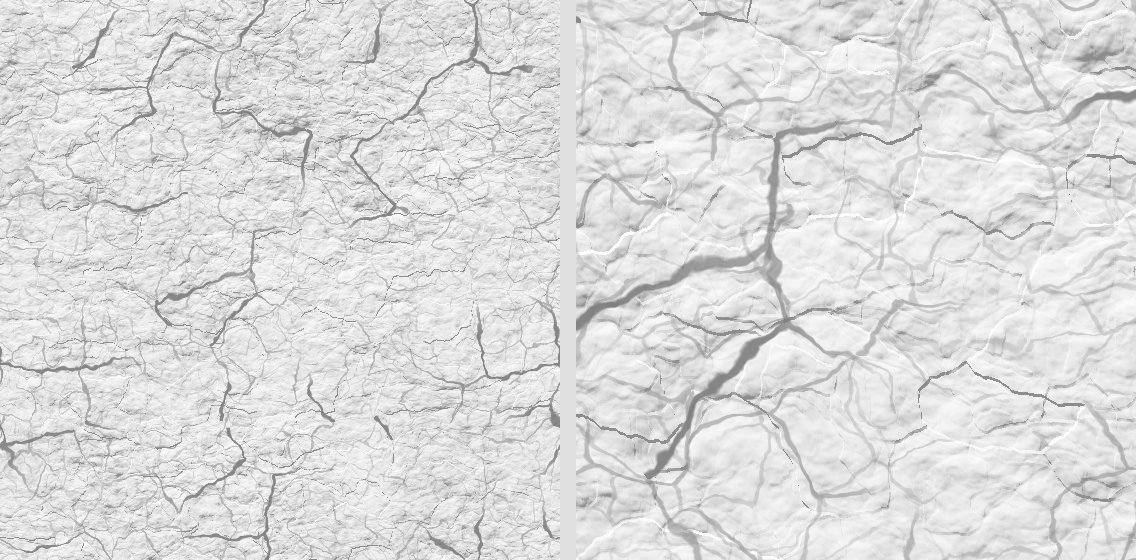
Left: the whole. Right: its middle third, enlarged.
Reproduce this texture map procedurally as a three.js fragment shader.

```glsl
// Dry, cracked pale clay: layers of ragged cellular flakes form a height field
// that is lit from above, then broken Voronoi borders at three scales cut it
// with cracks. Every lattice wraps, so the surface tiles.
varying vec2 vUv;

float hash(vec2 cell, vec2 count, float seed) {
  vec2 wrapped = floor(mod(cell + 0.5, count));
  return fract(sin(dot(wrapped, vec2(12.99, 78.23)) + seed * 3.7 + count.x) * 43758.55);
}

vec2 cellPoint(vec2 cell, vec2 count) {
  return 0.1 + 0.8 * vec2(hash(cell, count, 1.0), hash(cell, count, 2.0));
}

float noise(vec2 uv, vec2 count, float seed) {
  vec2 p = uv * count, c = floor(p), f = p - c;
  f = f * f * (3.0 - 2.0 * f);
  float low = mix(hash(c, count, seed), hash(c + vec2(1.0, 0.0), count, seed), f.x);
  float high = mix(hash(c + vec2(0.0, 1.0), count, seed), hash(c + 1.0, count, seed), f.x);
  return mix(low, high, f.y);
}

float fbm(vec2 uv, vec2 count, float seed) {
  float sum = 0.0, amplitude = 0.5;
  for (int i = 0; i < 4; i++) {
    sum += amplitude * noise(uv, count, seed);
    count *= 2.0;
    amplitude *= 0.5;
  }
  return sum;
}

// Wandering at a broad scale plus fine jags
vec2 ragged(vec2 uv) {
  vec2 wander = vec2(fbm(uv, vec2(9.0), 3.0), fbm(uv, vec2(9.0), 4.0)) - 0.47;
  vec2 jag = vec2(fbm(uv, vec2(54.0), 11.0), fbm(uv, vec2(54.0), 12.0)) - 0.47;
  return uv + 0.07 * wander + 0.014 * jag;
}

// Domed flakes, each lying at its own level
float flakes(vec2 uv, vec2 count) {
  vec2 p = uv * count, base = floor(p);
  float best = 8.0, level = 0.0;
  for (int j = -1; j <= 1; j++) {
    for (int i = -1; i <= 1; i++) {
      vec2 cell = base + vec2(float(i), float(j));
      vec2 to = cell + cellPoint(cell, count) - p;
      float d = dot(to, to);
      if (d < best) {
        best = d;
        level = hash(cell, count, 5.0);
      }
    }
  }
  return 0.38 * level - 0.75 * best;
}

float height(vec2 uv) {
  vec2 p = ragged(uv), count = vec2(13.0, 19.0);
  float h = 0.05 * fbm(uv, vec2(36.0, 48.0), 6.0);
  for (int i = 0; i < 4; i++) {
    h += flakes(p, count) / count.y;
    count *= 2.0;
  }
  return h;
}

// Distance to the nearest cell border, and a random value for that border
vec2 border(vec2 uv, vec2 count) {
  vec2 p = uv * count, base = floor(p), nearCell = base, nearest = vec2(0.0);
  float best = 8.0;
  for (int j = -1; j <= 1; j++) {
    for (int i = -1; i <= 1; i++) {
      vec2 cell = base + vec2(float(i), float(j));
      vec2 to = cell + cellPoint(cell, count) - p;
      if (dot(to, to) < best) {
        best = dot(to, to);
        nearest = to;
        nearCell = cell;
      }
    }
  }
  vec2 result = vec2(8.0, 0.0);
  for (int j = -2; j <= 2; j++) {
    for (int i = -2; i <= 2; i++) {
      vec2 cell = nearCell + vec2(float(i), float(j));
      vec2 to = cell + cellPoint(cell, count) - p, across = to - nearest;
      if (dot(across, across) > 0.0001) {
        float d = dot(0.5 * (to + nearest), normalize(across));
        float id = fract(hash(cell, count, 7.0) + hash(nearCell, count, 7.0));
        if (d < result.x) result = vec2(d, id);
      }
    }
  }
  return vec2(result.x / count.y, result.y);
}

// Crack darkness; closed borders stay faint, open ones swell and taper
float crack(vec2 uv, vec2 count, float width) {
  vec2 b = border(uv, count);
  float open = mix(0.2, 1.0, smoothstep(0.25, 0.5, b.y)) * smoothstep(0.1, 0.55, noise(uv, count * 1.0, 8.0));
  float reach = (0.001 + width * open) * (0.6 + 0.8 * noise(uv, vec2(80.0), 13.0));
  return open * (1.0 - smoothstep(0.4 * reach, reach, b.x));
}

void main() {
  // Relief lit from the upper left, with fine grain
  vec2 toLight = 0.002 * vec2(-0.35, 0.94);
  float slope = (height(vUv) - height(vUv + toLight)) / 0.002;
  float roughness = mix(0.21, 0.37, noise(vUv, vec2(6.0), 9.0));
  float blotch = fbm(vUv, vec2(6.0), 10.0) - 0.47;
  float grain = fbm(vUv, vec2(110.0, 140.0), 14.0) - 0.47;
  float light = roughness * slope + 1.1 * blotch + 1.5 * grain;
  float tone = 1.0 - 0.1 * exp(-clamp(light, -1.5, 2.5));

  // Hairlines first, then the wide cracks
  vec2 p = ragged(vUv);
  tone = mix(tone, 0.60, 0.35 * crack(p, vec2(31.0, 38.0), 0.0005));
  tone = mix(tone, 0.56, 0.55 * crack(p, vec2(15.0, 18.0), 0.0009));
  tone = mix(tone, 0.49, 0.9 * crack(p, vec2(7.0, 8.0), 0.0028));
  gl_FragColor = vec4(vec3(tone), 1.0);
}
```
